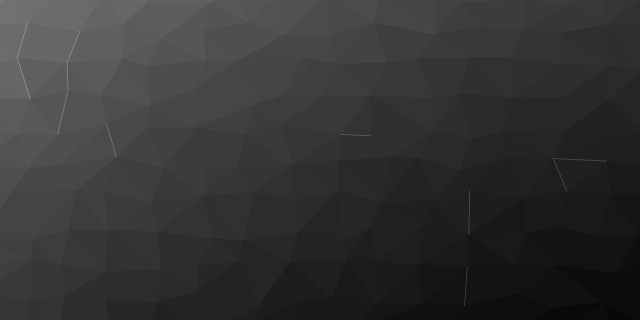
This background is drawn by a Shadertoy shader. Its source:

```glsl
const vec2 CELL = vec2(0.14, 0.105);

float hash(vec2 p) {
    vec3 h = fract(vec3(p.xyx) * vec3(0.1031, 0.103, 0.0973));
    h += dot(h, h.yzx + 33.33);
    return fract((h.x + h.y) * h.z);
}

// Jittered grid vertex, in units of canvas height
vec2 vertex(vec2 id) {
    vec2 jitter = vec2(hash(id + 17.0), hash(id + 53.0)) - 0.5;
    return (id + 0.5 + vec2(0.55, 0.5) * jitter) * CELL + vec2(0.0, 0.013);
}

// Signed distance to the left side of the line a-b
float edgeSide(vec2 p, vec2 a, vec2 b) {
    vec2 e = normalize(b - a);
    return e.x * (p.y - a.y) - e.y * (p.x - a.x);
}

float segmentDistance(vec2 p, vec2 a, vec2 b) {
    vec2 e = b - a;
    return length(p - a - e * clamp(dot(p - a, e) / dot(e, e), 0.0, 1.0));
}

// Diagonal falloff from the bright upper left to the dark lower right
float baseTone(vec2 p, float aspect) {
    vec2 c = vec2(p.x / aspect, p.y) - 0.5;
    float u = c.y - c.x;
    return max(0.191 + 0.215 * u + 0.04 * u * u + 0.07 * c.x * c.x, 0.03);
}

// Adds a flat facet as (tone * coverage, coverage)
void addFacet(inout vec2 sum, vec2 p, vec2 a, vec2 b, vec2 c, float seed, float aspect, float pixel) {
    float inside = min(edgeSide(p, a, b), min(edgeSide(p, b, c), edgeSide(p, c, a)));
    float coverage = clamp(0.5 + inside / pixel, 0.0, 1.0);
    float tone = baseTone((a + b + c) / 3.0, aspect) + 0.017 * (seed - 0.5);
    sum += coverage * vec2(max(tone, 0.025), 1.0);
}

// Upright seams: stepped cracks at the left, a few isolated ones at the right
bool uprightSeam(vec2 id) {
    bool leftCrack = id.x >= 0.0 && id.x < 2.0 && id.y >= 6.0 - id.x && id.y < 8.0;
    return leftCrack || id == vec2(2, 4) || id == vec2(10, 0)
        || id == vec2(10, 2) || id == vec2(12, 3);
}

bool levelSeam(vec2 id) {
    return id == vec2(7, 5) || id == vec2(12, 4);
}

void mainImage(out vec4 fragColor, in vec2 fragCoord) {
    float pixel = 1.0 / iResolution.y;
    float aspect = iResolution.x * pixel;
    vec2 p = fragCoord * pixel;
    vec2 home = floor((p - vec2(0.0, 0.013)) / CELL - 0.5);
    vec2 facets = vec2(0.0);
    float nearest = 1.0;

    for (int j = -1; j <= 1; j++)
    for (int i = -1; i <= 1; i++) {
        vec2 id = home + vec2(i, j);
        vec2 a = vertex(id);
        vec2 b = vertex(id + vec2(1, 0));
        vec2 c = vertex(id + vec2(1, 1));
        vec2 d = vertex(id + vec2(0, 1));
        float seedA = hash(id + 91.0);
        float seedB = hash(id + 137.0);

        // Split each quad along its shorter diagonal
        if (distance(a, c) < distance(b, d)) {
            addFacet(facets, p, a, b, c, seedA, aspect, pixel);
            addFacet(facets, p, a, c, d, seedB, aspect, pixel);
        } else {
            addFacet(facets, p, a, b, d, seedA, aspect, pixel);
            addFacet(facets, p, b, c, d, seedB, aspect, pixel);
        }

        if (uprightSeam(id)) nearest = min(nearest, segmentDistance(p, a, d));
        if (levelSeam(id)) nearest = min(nearest, segmentDistance(p, a, b));
    }

    // Faint hairlines over the flat facets
    float seam = 1.0 - smoothstep(0.0, max(pixel, 0.003), nearest);
    float tone = facets.x / max(facets.y, 0.0001);
    fragColor = vec4(vec3(tone + 0.14 * seam), 1.0);
}
```
